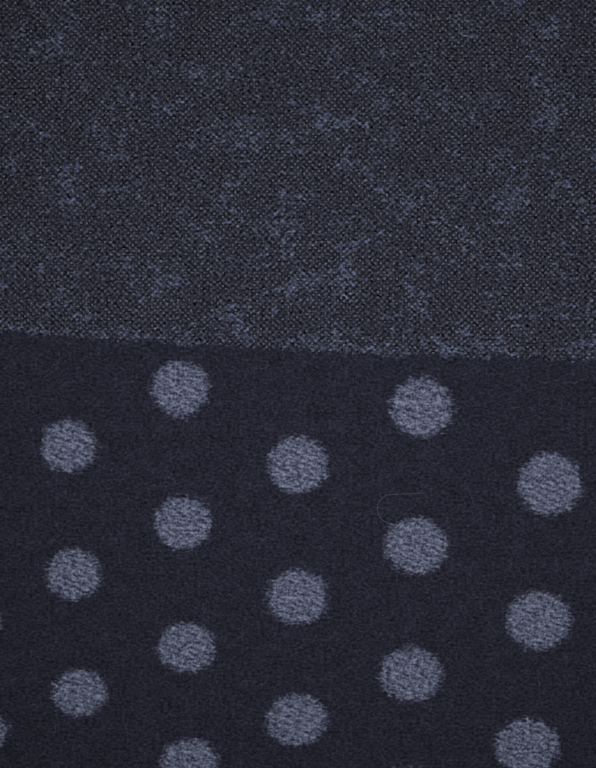
This texture is drawn by a Shadertoy shader. Its source:

```glsl
// Dark wool cloth: a mottled tweed band above navy felt with fuzzy pale dots.

const float CLOTH_HEIGHT = 768.0;   // cloth units from top to bottom
const float WEAVE_PITCH = 3.1;      // half spacing of the tweed knots
const float TWILL_PITCH = 6.5;      // ridge spacing inside the dots
const float DOT_FUZZ = 5.0;         // softness of the dot rims
const float HAIR_CELL = 23.0;       // one loose fibre per cell
const float FELT_GRAIN = 0.36;      // contrast of the felt nap
const float TWEED_GRAIN = 0.62;     // contrast of the tweed yarn
const vec3 FELT_COLOR = vec3(0.139, 0.140, 0.184);
const vec3 FIBRE_COLOR = vec3(0.27, 0.28, 0.34);
const vec3 TWEED_COLOR = vec3(0.158, 0.160, 0.200);
const vec3 KNOT_COLOR = vec3(0.42, 0.42, 0.43);
const vec3 FLECK_COLOR = vec3(0.32, 0.35, 0.44);
const vec3 DOT_DARK = vec3(0.18, 0.195, 0.255);
const vec3 DOT_LIGHT = vec3(0.48, 0.50, 0.59);

// Pale worn streaks in the tweed: start.xy, end.xy
const vec4 STREAKS[7] = vec4[7](
    vec4(275, 290, 345, 268), vec4(345, 268, 360, 235),
    vec4(360, 235, 440, 190), vec4(285, 135, 350, 118),
    vec4(215, 200, 245, 180), vec4(40, 245, 70, 255),
    vec4(105, 265, 130, 265));

vec2 hash2(vec2 p) {
    vec3 h = fract(p.xyx * vec3(0.1031, 0.1030, 0.0973));
    h += dot(h, h.yzx + 33.33);
    return fract((h.xx + h.yz) * h.zy);
}

float gradientNoise(vec2 p) {
    vec2 i = floor(p), f = p - i;
    vec2 u = f * f * f * (f * (f * 6.0 - 15.0) + 10.0);
    vec2 e = vec2(1, 0);
    float a = dot(hash2(i) * 2.0 - 1.0, f);
    float b = dot(hash2(i + e) * 2.0 - 1.0, f - e);
    float c = dot(hash2(i + e.yx) * 2.0 - 1.0, f - e.yx);
    float d = dot(hash2(i + 1.0) * 2.0 - 1.0, f - 1.0);
    return mix(mix(a, b, u.x), mix(c, d, u.x), u.y) * 1.4;
}

float fbm(vec2 p) {
    float sum = 0.0, amp = 0.6;
    for (int k = 0; k < 4; k++) {
        sum += amp * gradientNoise(p);
        p = mat2(1.6, 1.2, -1.2, 1.6) * p + 17.3;
        amp *= 0.6;
    }
    return sum;
}

float segmentDistance(vec2 p, vec2 a, vec2 b) {
    vec2 pa = p - a, ba = b - a;
    return length(pa - ba * clamp(dot(pa, ba) / dot(ba, ba), 0.0, 1.0));
}

// Height of the seam between the tweed and the felt
float seamY(float x) {
    return 331.0 + 0.08 * x - 0.00005 * x * x;
}

// Staggered dot columns, slightly skewed as the cloth lies
float dotCoverage(vec2 q) {
    float d = 1e3;
    for (int col = -1; col <= 4; col++) {
        float c = float(col), odd = float(col & 1);
        for (int row = 0; row < 4; row++) {
            float r = float(row);
            float x = 68.0 + 109.5 * c + 2.75 * c * c + r * (5.5 - 1.8 * c - 0.6 * c * c);
            float y = 446.0 + 9.5 * c - 67.0 * odd + r * (133.0 + 2.0 * c + 4.0 * odd) - 4.8 * r * r;
            vec2 offset = (q - vec2(x, y)) * vec2(1.0, 1.04 + 0.06 * r);
            d = min(d, length(offset) - 27.0 - 1.2 * c);
        }
    }
    d += 4.0 * gradientNoise(q / 9.0) + 5.0 * gradientNoise(q / vec2(4.5, 2.5));
    return 1.0 - smoothstep(-DOT_FUZZ, DOT_FUZZ, d);
}

// Faint short fibres at random angles, plus one long curled hair
float fibres(vec2 q) {
    vec2 w = q + 8.0 * vec2(gradientNoise(q / 13.0), gradientNoise(q / 13.0 + 40.0));
    vec2 cell = floor(w / HAIR_CELL), rnd = hash2(cell + 7.0);
    vec2 local = w - (cell + 0.5) * HAIR_CELL - (rnd - 0.5) * 9.0;
    vec2 dir = vec2(cos(6.283 * rnd.x), sin(6.283 * rnd.x)) * (2.0 + 4.0 * rnd.y);
    float hair = 0.28 * rnd.y * (1.0 - smoothstep(0.2, 1.4, segmentDistance(local, -dir, dir)));
    vec2 curl = q - vec2(392, 509);
    float arc = max(abs(length(curl) - 14.5), curl.x);
    float curled = min(arc, segmentDistance(q, vec2(392, 494.5), vec2(423, 493)));
    return max(hair, 0.45 * (1.0 - smoothstep(0.2, 1.3, curled)));
}

vec3 tweed(vec2 q, float grain) {
    vec2 w = q + 1.8 * vec2(gradientNoise(q / 17.0), gradientNoise(q / 17.0 + 9.0));
    vec2 wave = cos(3.14159 * w / WEAVE_PITCH);
    float weave = wave.x * wave.y;
    float knot = smoothstep(0.1, 0.9, weave);
    knot *= clamp(0.5 + 1.3 * gradientNoise(q / 4.6) + 0.5 * fbm(q / 60.0), 0.0, 1.0);

    // Broken flecks gather loosely along worn streaks and the seam
    float worn = 0.75 * fbm(q / vec2(44.0, 30.0)) + 0.22 * exp(-abs(q.y - seamY(q.x) + 6.0) / 7.0);
    vec2 wobble = q + 12.0 * vec2(gradientNoise(q / 14.0), gradientNoise(q / 14.0 + 60.0));
    for (int k = 0; k < 7; k++) {
        float d = segmentDistance(wobble, STREAKS[k].xy, STREAKS[k].zw) / 7.0;
        worn += 0.26 * exp(-d * d);
    }
    float speck = 0.6 * gradientNoise(q / vec2(9.0, 5.5)) + 0.5 * gradientNoise(q / vec2(5.0, 3.2) + 80.0);
    float fleck = smoothstep(0.0, 0.7, worn + speck);
    vec3 color = TWEED_COLOR * (1.0 + TWEED_GRAIN * grain + 0.16 * weave);
    color = mix(color, KNOT_COLOR, 0.62 * knot);
    return mix(color, FLECK_COLOR * (1.0 + 0.5 * grain), fleck * (0.62 + 0.25 * weave));
}

void mainImage(out vec4 fragColor, in vec2 fragCoord) {
    vec2 q = vec2(fragCoord.x, iResolution.y - fragCoord.y) * CLOTH_HEIGHT / iResolution.y;
    float grain = gradientNoise(q / vec2(4.2, 2.8)) + 0.8 * gradientNoise(q / 2.3 + 30.0);

    // Felt with nap and stray fibres
    float nap = FELT_GRAIN * grain + 0.2 * fbm(q / vec2(22.0, 14.0));
    vec3 color = mix(FELT_COLOR * (1.0 + nap), FIBRE_COLOR, fibres(q));

    // Twilled dots
    float ridge = sin(6.28318 * (q.y - 0.4 * q.x) / TWILL_PITCH + 3.0 * gradientNoise(q / 8.0));
    float tone = 0.5 + 0.13 * ridge + 0.5 * grain + 0.35 * gradientNoise(q / 7.0);
    color = mix(color, mix(DOT_DARK, DOT_LIGHT, clamp(tone, 0.0, 1.0)), 0.93 * dotCoverage(q));

    // Tweed band with a ragged seam
    float seam = q.y - seamY(q.x) + 5.0 * gradientNoise(q / 13.0) + 4.0 * gradientNoise(q / 5.0);
    color = mix(tweed(q, grain), color, smoothstep(-2.5, 2.5, seam));

    // Broad soft light, weaker toward the corners
    vec2 fromCenter = (q - vec2(340, 360)) / CLOTH_HEIGHT;
    color *= 1.06 - 0.42 * dot(fromCenter, fromCenter);
    fragColor = vec4(color, 1.0);
}
```
